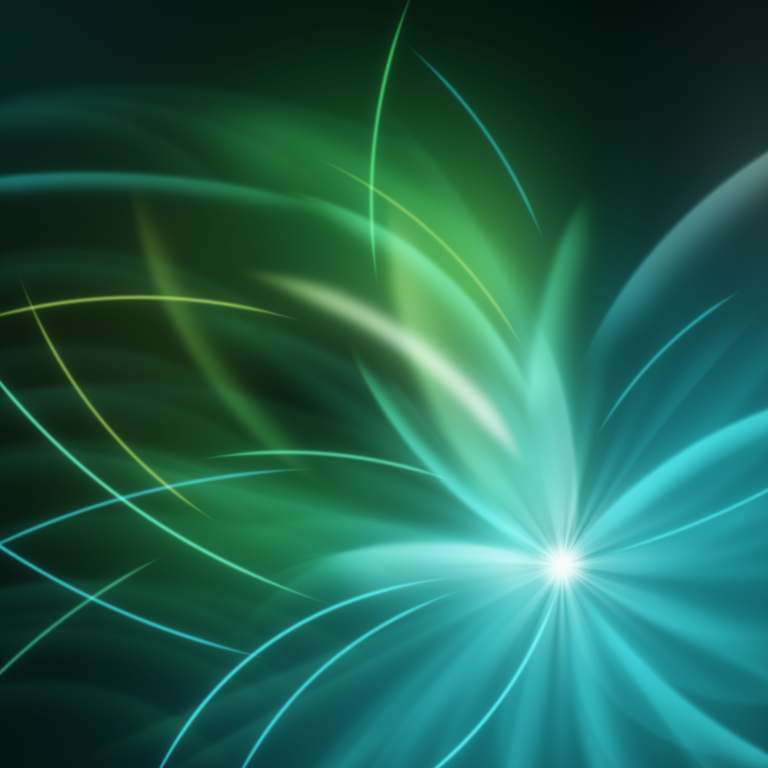
This background is drawn by a WebGL 1 fragment shader. Its source:

```glsl
precision highp float;
// Glowing flower of curved green and cyan light ribbons around a bright hub.
uniform vec2 u_resolution;

#define HUB vec2(0.732, 0.264)
#define THREAD_WIDTH 0.0024
#define FAN_ARCS 46
#define VEIL_ARCS 16
#define RAY_COUNT 72.0
#define FAN_GAIN 0.17
#define VEIL_GAIN 0.10

const vec3 GREEN = vec3(0.14, 0.62, 0.24);
const vec3 LIME = vec3(0.58, 0.85, 0.24);
const vec3 OLIVE = vec3(0.40, 0.48, 0.10);
const vec3 MINT = vec3(0.24, 0.90, 0.62);
const vec3 CYAN = vec3(0.16, 0.85, 0.90);
const vec3 TEAL = vec3(0.07, 0.45, 0.50);
const vec3 PEARL = vec3(0.80, 1.00, 0.90);

float hash(float n) { return fract(sin(n * 12.9898) * 43758.5); }

// Smooth noise that repeats after a whole number of cells
float ringNoise(float x, float period) {
  float cell = floor(x), f = fract(x);
  f = f * f * (3.0 - 2.0 * f);
  return mix(hash(mod(cell, period)), hash(mod(cell + 1.0, period)), f);
}

float blob(vec2 p, vec2 center, vec2 radius) {
  vec2 q = (p - center) / radius;
  return exp(-dot(q, q));
}

// Tapered parabolic arc from a to b; the sign of skirt picks its soft side
vec3 ribbon(vec2 p, vec2 a, vec2 b, float bend, float core, float skirt, vec3 tintA, vec3 tintB) {
  vec2 chord = b - a;
  float len = length(chord);
  vec2 dir = chord / len;
  float t = dot(p - a, dir) / len;
  float slope = 4.0 * bend * (1.0 - 2.0 * t) / len;
  float d = dot(p - a, vec2(-dir.y, dir.x)) - 4.0 * bend * t * (1.0 - t);
  d /= sqrt(1.0 + slope * slope);
  float taper = smoothstep(0.0, 0.3, t) * (1.0 - smoothstep(0.78, 1.0, t));
  float width = (d * skirt > 0.0 ? max(core, abs(skirt)) : core) * mix(0.5, 1.0, taper);
  float light = exp(-d * d / (width * width)) + 0.16 * exp(-abs(d) / (core * 3.0));
  return mix(tintA, tintB, clamp(t, 0.0, 1.0)) * light * taper;
}

vec3 thread(vec2 p, vec2 a, vec2 b, float bend, vec3 tint) {
  return ribbon(p, a, b, bend, THREAD_WIDTH, 0.0, tint, tint);
}

// Broad clouds of colour behind the ribbons
vec3 backdrop(vec2 p) {
  vec3 c = vec3(0.008, 0.05, 0.04);
  c += TEAL * 0.17 * blob(p, vec2(0.0, 0.95), vec2(0.25, 0.2));
  c += GREEN * 0.42 * blob(p, vec2(0.5, 0.73), vec2(0.23, 0.2));
  c += LIME * 0.36 * blob(p, vec2(0.61, 0.6), vec2(0.11, 0.16));
  c += GREEN * 0.48 * blob(p, vec2(0.36, 0.32), vec2(0.22, 0.12));
  c += OLIVE * 0.16 * blob(p, vec2(0.2, 0.57), vec2(0.25, 0.25));
  c += TEAL * 0.75 * blob(p, vec2(0.95, 0.36), vec2(0.28, 0.32));
  c += TEAL * 0.65 * blob(p, vec2(0.62, 0.05), vec2(0.4, 0.2));
  c += vec3(0.08) * blob(p, vec2(1.0, 0.8), vec2(0.12, 0.2));
  return c * (1.0 - 0.6 * blob(p, vec2(0.42, 0.48), vec2(0.13, 0.08)));
}

// Scattered faint arcs: a fan from the hub and loose veils on the left
vec3 faintArcs(vec2 p) {
  vec3 sum = vec3(0.0);
  for (int i = 0; i < FAN_ARCS; i++) {
    float k = float(i), r = hash(k + 3.1);
    float angle = mix(1.8, 7.3, (k + r) / float(FAN_ARCS));
    vec2 heading = vec2(cos(angle), sin(angle));
    vec2 tip = HUB + heading * mix(0.35, 0.75, hash(k + 9.7));
    vec3 tint = mix(TEAL, GREEN, smoothstep(0.2, 0.9, -heading.x + 0.4 * heading.y));
    float bend = mix(-0.03, 0.09, hash(k + 17.3));
    sum += ribbon(p, tip, HUB, bend, mix(0.003, 0.014, r), -0.025, tint, CYAN) * FAN_GAIN;
  }
  for (int i = 0; i < VEIL_ARCS; i++) {
    float k = float(i) + 60.0, y = mix(0.1, 0.9, hash(k));
    vec2 end = vec2(mix(0.3, 0.65, hash(k + 31.0)), y - 0.12);
    sum += ribbon(p, vec2(-0.15, y - 0.05), end, 0.09, 0.008, -0.03, TEAL, GREEN) * VEIL_GAIN;
  }
  return sum;
}

vec3 petals(vec2 p) {
  vec3 c = ribbon(p, vec2(0.3, 0.65), vec2(0.69, 0.385), 0.05, 0.014, 0.0, LIME * 0.7, PEARL * 1.5);
  c += ribbon(p, vec2(0.36, 0.755), vec2(0.7, 0.46), 0.055, 0.006, -0.018, GREEN, MINT);
  c += ribbon(p, vec2(0.2, 0.86), vec2(0.72, 0.57), 0.06, 0.025, -0.06, GREEN * 0.3, GREEN * 0.6);
  c += ribbon(p, vec2(0.51, 0.77), vec2(0.7, 0.29), -0.05, 0.016, 0.035, LIME * 0.7, MINT * 0.7);
  c += ribbon(p, vec2(0.77, 0.76), vec2(0.69, 0.44), -0.016, 0.01, 0.025, GREEN * 0.5, MINT * 0.8);
  c += ribbon(p, vec2(0.69, 0.6), vec2(0.742, 0.26), 0.025, 0.005, -0.055, MINT * 0.4, PEARL * 0.5);
  c += ribbon(p, vec2(0.45, 0.56), HUB, -0.034, 0.005, 0.012, GREEN, CYAN * 1.2);
  c += ribbon(p, vec2(0.4, 0.265), HUB, 0.022, 0.007, -0.04, CYAN * 0.6, PEARL);
  c += ribbon(p, HUB, vec2(1.1, 0.49), 0.04, 0.005, -0.022, CYAN * 1.2, CYAN);
  c += ribbon(p, vec2(0.75, 0.51), vec2(1.1, 0.85), 0.046, 0.005, -0.035, TEAL, PEARL * 0.5);
  c += ribbon(p, HUB, vec2(1.07, -0.02), -0.036, 0.006, -0.025, TEAL, CYAN * 0.8);
  c += ribbon(p, vec2(0.17, 0.78), vec2(0.43, 0.36), -0.05, 0.012, 0.02, OLIVE * 0.5, GREEN * 0.4);
  c += ribbon(p, vec2(-0.15, 0.74), vec2(0.45, 0.72), 0.04, 0.006, -0.015, TEAL, GREEN * 0.4);
  return c;
}

vec3 threads(vec2 p) {
  vec3 c = thread(p, vec2(0.545, 1.03), vec2(0.493, 0.62), -0.03, GREEN * 1.4);
  c += thread(p, vec2(-0.08, 0.565), vec2(0.4, 0.58), 0.04, LIME * 0.9);
  c += thread(p, vec2(0.02, 0.655), vec2(0.29, 0.315), -0.038, LIME * 0.8);
  c += thread(p, vec2(-0.09, 0.63), vec2(0.44, 0.21), -0.065, MINT * 1.3);
  c += thread(p, vec2(-0.12, 0.38), vec2(0.36, 0.14), -0.035, CYAN);
  c += thread(p, vec2(-0.1, 0.24), vec2(0.42, 0.39), 0.035, CYAN * 0.8);
  c += thread(p, vec2(0.25, 0.4), vec2(0.6, 0.37), 0.024, MINT);
  c += thread(p, vec2(0.17, -0.09), vec2(0.61, 0.25), 0.09, CYAN * 1.4);
  c += thread(p, vec2(0.28, -0.08), vec2(0.61, 0.235), 0.055, CYAN * 1.2);
  c += thread(p, vec2(0.5, -0.05), vec2(0.732, 0.25), -0.035, CYAN * 1.6);
  c += thread(p, vec2(0.77, 0.42), vec2(0.97, 0.625), 0.02, CYAN * 0.6);
  c += thread(p, vec2(0.76, 0.27), vec2(1.1, 0.42), -0.015, CYAN * 0.8);
  c += thread(p, vec2(0.4, 0.8), vec2(0.69, 0.53), 0.035, LIME * 0.5);
  c += thread(p, vec2(0.52, 0.95), vec2(0.71, 0.68), 0.022, TEAL);
  return c + thread(p, vec2(-0.06, 0.06), vec2(0.22, 0.28), 0.018, MINT * 0.6);
}

// White core, cyan halo and fine angular rays
vec3 hubGlow(vec2 p) {
  vec2 q = p - HUB;
  float r = length(q);
  float turn = atan(q.y, q.x) / 6.28318 + 0.5;
  float rays = mix(0.45, 1.3, ringNoise(turn * RAY_COUNT, RAY_COUNT));
  vec3 c = CYAN * 0.65 * rays * exp(-r * 7.0);
  c += MINT * 0.75 * blob(p, vec2(0.685, 0.4), vec2(0.07, 0.15));
  c += CYAN * 0.6 * blob(p, vec2(0.6, 0.25), vec2(0.16, 0.045));
  return c + PEARL * (rays * exp(-r * 20.0) + 3.0 * exp(-r * r * 2200.0));
}

void main() {
  vec2 p = gl_FragCoord.xy / u_resolution;
  vec3 light = faintArcs(p) + petals(p) + threads(p) + hubGlow(p);
  vec3 color = 1.0 - (1.0 - backdrop(p)) * exp(-light);
  gl_FragColor = vec4(color, 1.0);
}
```
